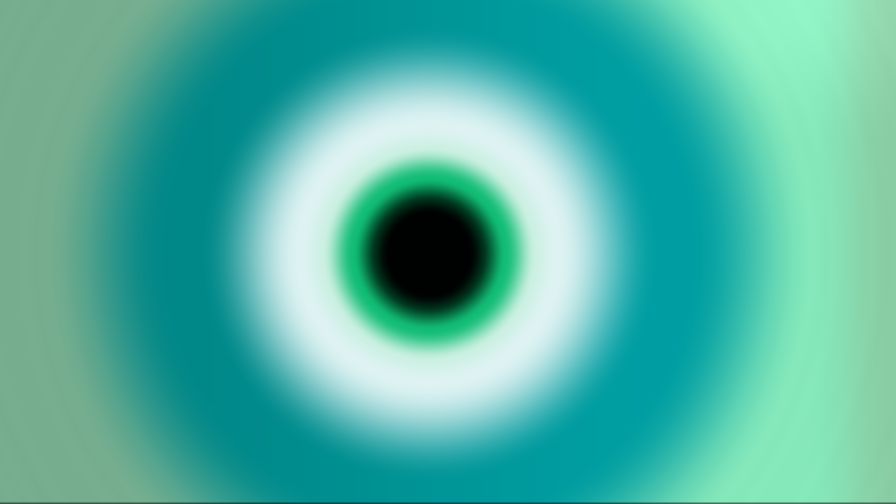
Reproduce this background procedurally as a WebGL 1 fragment shader.

```glsl
precision highp float;

uniform vec2 u_resolution;

// Blends a new ring colour over the inner ones between two radii.
vec3 ring(vec3 inner, vec3 outer, float start, float end, float radius) {
    return mix(inner, outer, smoothstep(start, end, radius));
}

// Soft backdrop: sage on the left, mint on the right, dimmer at the far edge.
vec3 backdrop(vec2 uv) {
    vec3 sage = vec3(0.46, 0.68, 0.56);
    vec3 mint = vec3(0.52, 0.91, 0.73);
    vec3 fadedMint = vec3(0.54, 0.80, 0.64);
    vec3 color = mix(sage, mint, smoothstep(0.1, 0.85, uv.x));
    color = mix(color, fadedMint, smoothstep(0.90, 1.0, uv.x));
    float cornerGlow = 1.0 - smoothstep(0.0, 0.3, distance(uv, vec2(0.91, 1.0)));
    return color + 0.05 * cornerGlow;
}

// Faint concentric ripples from layered sines.
float ripples(float radius) {
    return 0.5 * sin(radius * 95.0) + 0.5 * sin(radius * 157.0 + 1.3);
}

// Dark core, green rim, pale halo and wide teal band, from the centre outwards.
vec3 rings(float radius, vec3 teal, vec3 outside) {
    vec3 core = vec3(0.0, 0.008, 0.006);
    vec3 deepGreen = vec3(0.0, 0.27, 0.15);
    vec3 emerald = vec3(0.07, 0.74, 0.46);
    vec3 paleGreen = vec3(0.79, 0.94, 0.88);
    vec3 paleBlue = vec3(0.87, 0.95, 0.95);

    vec3 color = ring(core, deepGreen, 0.080, 0.124, radius);
    color = ring(color, emerald, 0.108, 0.152, radius);
    color = ring(color, paleGreen, 0.150, 0.212, radius);
    color = ring(color, paleBlue, 0.200, 0.255, radius);
    color = ring(color, teal, 0.255, 0.455, radius);
    return ring(color, outside, 0.520, 0.770, radius);
}

void main() {
    vec2 uv = gl_FragCoord.xy / u_resolution;
    float aspect = u_resolution.x / u_resolution.y;
    vec2 center = vec2(0.479, 0.496);
    float radius = length((uv - center) * vec2(aspect, 1.0));

    vec3 teal = mix(vec3(0.0, 0.53, 0.53), vec3(0.0, 0.62, 0.635),
                    smoothstep(0.15, 0.75, uv.x));
    vec3 color = rings(radius, teal, backdrop(uv));
    color += 0.004 * ripples(radius) * smoothstep(0.5, 0.8, radius);

    // Thin shaded line along the lower edge.
    float edge = 1.0 - smoothstep(0.001, 0.005, uv.y);
    color *= 1.0 - 0.5 * edge;

    gl_FragColor = vec4(clamp(color, 0.0, 1.0), 1.0);
}
```
